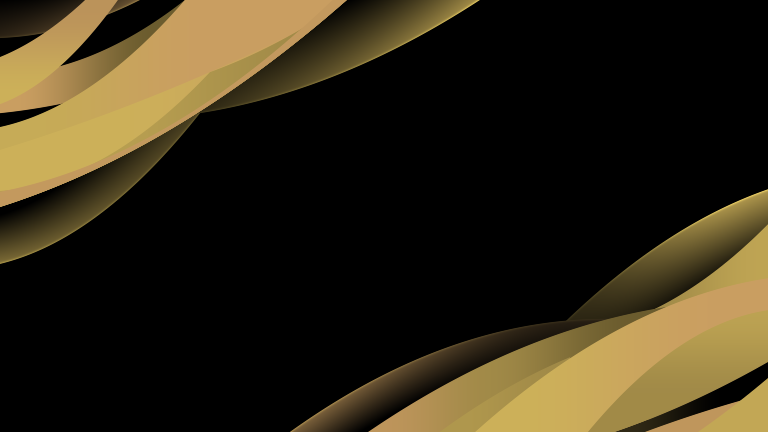
Write a Shadertoy shader that draws this background.

```glsl
// Gold ribbons sweeping across two opposite corners of a black field.
// Every edge is a parabolic arc; signed distances to the arcs are combined into
// opaque bands and into translucent sails that fade away from a thin bright rim.

#define GOLD vec3(0.80, 0.69, 0.35)
#define PEACH vec3(0.79, 0.62, 0.38)
#define OLIVE vec3(0.63, 0.54, 0.28)
#define SHADE vec3(0.42, 0.36, 0.18)
#define RIM vec3(0.62, 0.57, 0.24)
#define RIM_WIDTH 0.35
#define SOFTNESS 60.0

// Signed distance to an arc from a to b, raised by sag halfway; positive above.
float arc(vec2 p, vec2 a, vec2 b, float sag) {
    vec2 span = b - a;
    float t = (p.x - a.x) / span.x;
    float height = a.y + span.y * t + 4.0 * sag * t * (1.0 - t);
    float slope = (span.y + 4.0 * sag * (1.0 - 2.0 * t)) / span.x;
    return (p.y - height) / sqrt(1.0 + slope * slope);
}

// Lays a colour where the distance is positive.
void paint(inout vec3 color, vec3 ink, float d) {
    float edge = SOFTNESS / iResolution.y;
    color = mix(color, ink, smoothstep(-edge, edge, d));
}

// Sheer fabric: lit at its rim, fading to black over the given depth.
vec3 sail(vec3 tint, float d, float depth, float light) {
    float rim = exp(-d * d / (RIM_WIDTH * RIM_WIDTH));
    return light * (tint * clamp(1.0 - d / depth, 0.0, 1.0) + 0.45 * RIM * rim);
}

void upperRibbons(inout vec3 color, vec2 p) {
    float mainTop = arc(p, vec2(0, 70.6), vec2(42.8, 100), -5.0);
    float mainBase = arc(p, vec2(0, 52.1), vec2(80.3, 100), -5.6);

    // Sails behind the ribbons
    float corner = arc(p, vec2(0, 91.2), vec2(32.4, 100), -1.9);
    paint(color, sail(PEACH, corner, 9.0, mix(0.22, 0.55, p.x / 32.0)), corner);
    float hanging = arc(p, vec2(0, 38.9), vec2(46.3, 73.8), -5.9);
    float hangingLight = mix(0.62, 0.36, clamp(p.x / 46.0, 0.0, 1.0));
    paint(color, sail(GOLD, hanging, 11.0, hangingLight), min(hanging, -mainTop));
    float rising = arc(p, vec2(46.3, 73.8), vec2(111.1, 100), -4.0);
    float risingLight = mix(0.22, 0.82, clamp((p.x - 46.0) / 65.0, 0.0, 1.0));
    paint(color, sail(GOLD, rising, 15.0, risingLight), min(rising, -mainTop));

    // Two narrow ribbons
    float innerTop = arc(p, vec2(15, 85), vec2(42.8, 100), -1.7);
    float innerBase = arc(p, vec2(0, 73.8), vec2(18.5, 76.9), -0.3);
    paint(color, mix(PEACH, SHADE, smoothstep(3.0, 36.0, p.x)), min(-innerTop, innerBase));
    float outerTop = arc(p, vec2(0, 86.8), vec2(19.7, 100), -1.3);
    float outerBase = arc(p, vec2(0, 75.9), vec2(27.3, 100), -3.5);
    vec3 outerInk = mix(GOLD, PEACH * 0.93, smoothstep(78.0, 98.0, p.y));
    paint(color, outerInk, min(-outerTop, outerBase));

    // Main ribbon and its overlapping folds
    float band = min(-mainTop, mainBase);
    float fold = arc(p, vec2(48.6, 83.3), vec2(80.3, 100), -1.3);
    float crease = arc(p, vec2(22, 62.3), vec2(48.6, 83.3), -1.8);
    float glaze = arc(p, vec2(0, 65.3), vec2(48.6, 83.3), -0.8);
    float hem = arc(p, vec2(0, 55.6), vec2(22, 62.3), -0.6);
    paint(color, mix(GOLD * 0.97, PEACH, smoothstep(8.0, 48.0, p.x)), band);
    paint(color, mix(GOLD, PEACH, smoothstep(25.0, 80.0, p.x)), min(band, -glaze));
    vec3 foldInk = mix(GOLD * 0.9, OLIVE, smoothstep(25.0, 75.0, p.x));
    paint(color, foldInk, min(band, -max(fold, crease)));
    paint(color, PEACH * 0.97, min(band, -hem));
}

void lowerRibbons(inout vec3 color, vec2 p) {
    // Sails behind the ribbons
    float high = arc(p, vec2(130.8, 25.5), vec2(177.8, 56.2), 3.6);
    float highLight = mix(0.2, 0.86, smoothstep(127.0, 172.0, p.x));
    paint(color, sail(GOLD, -high, 15.0, highLight), -high);
    float shoulder = arc(p, vec2(151.6, 28.5), vec2(177.8, 48.1), -1.7);
    paint(color, mix(OLIVE, GOLD * 0.93, smoothstep(150.0, 176.0, p.x)),
          min(-shoulder, p.x - 145.0));
    float low = arc(p, vec2(67.1, 0), vec2(138.9, 26.2), 6.3);
    float lowLight = mix(0.62, 0.2, smoothstep(72.0, 132.0, p.x));
    paint(color, sail(PEACH, -low, 9.0, lowLight), min(-low, 150.0 - p.x));

    // Main ribbon and its overlapping folds
    float base = arc(p, vec2(142.4, 0), vec2(177.8, 16.2), -1.0);
    float back = arc(p, vec2(85.2, 0), vec2(151.6, 28.5), 4.2);
    float front = arc(p, vec2(110, 0), vec2(177.8, 35.6), 6.3);
    float glaze = arc(p, vec2(101.8, 0), vec2(131.9, 17.3), 1.2);
    float fold = arc(p, vec2(136.1, 0), vec2(177.8, 28.2), 5.5);
    vec3 backInk = mix(PEACH * 0.94, OLIVE, smoothstep(88.0, 115.0, p.x));
    backInk = mix(backInk, SHADE, smoothstep(112.0, 147.0, p.x));
    paint(color, backInk, min(-back, base));
    paint(color, mix(GOLD * 0.86, OLIVE, smoothstep(106.0, 130.0, p.x)),
          min(min(-glaze, -back), min(base, 132.0 - p.x)));
    paint(color, mix(GOLD, PEACH, smoothstep(120.0, 168.0, p.x)), min(-front, base));
    vec3 foldInk = mix(OLIVE, GOLD * 0.92, smoothstep(8.0, 28.0, p.y));
    paint(color, foldInk, min(-fold, base));

    // Corner ribbons below a dark gap
    float gapLight = 0.3 * smoothstep(168.0, 145.0, p.x);
    paint(color, OLIVE * gapLight, min(-base, p.x - 142.4));
    float cornerBack = arc(p, vec2(149.3, 0), vec2(177.8, 9), 0.4);
    float cornerFront = arc(p, vec2(161.6, 0), vec2(177.8, 12.5), -0.3);
    paint(color, PEACH * 0.95, min(-cornerBack, p.x - 145.0));
    paint(color, GOLD * 0.95, min(-cornerFront, p.x - 155.0));
}

void mainImage(out vec4 fragColor, in vec2 fragCoord) {
    // The canvas spans 177.8 by 100 units.
    vec2 p = fragCoord / iResolution.xy * vec2(177.8, 100.0);
    vec3 color = vec3(0.0);
    if (p.y > 100.0 - p.x * 0.0 - 62.0 && p.x < 115.0) upperRibbons(color, p);
    else lowerRibbons(color, p);
    fragColor = vec4(color, 1.0);
}
```
